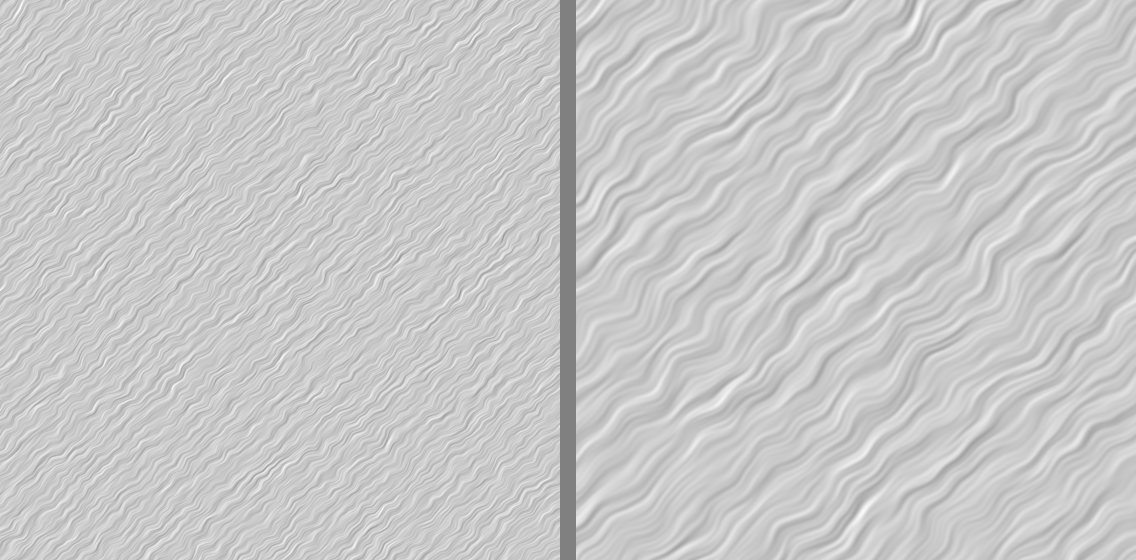
Left, the full canvas; right, a detail of the centre.
Reproduce this texture procedurally as a WebGL 1 fragment shader.

```glsl
#ifdef GL_FRAGMENT_PRECISION_HIGH
precision highp float;
#else
precision mediump float;
#endif
// Pale grey embossed surface with fine, wavy diagonal grain.

uniform vec2 u_resolution;

const float GRAIN_ANGLE = 0.74;
const float BASE_GREY = 0.79;
const float RELIEF_CONTRAST = 0.05;
const float LIGHT_STEP = 0.0012;
const vec2 LIGHT_DIR = vec2(-0.35, 0.94); // in grain space: along, across

// Sine-free hash giving a unit gradient vector.
vec2 hashGradient(vec2 cell) {
  vec3 q = fract(cell.xyx * vec3(0.1031, 0.1030, 0.0973));
  q += dot(q, q.yzx + 33.33);
  vec2 g = fract((q.xx + q.yz) * q.zy) * 2.0 - 1.0;
  return g / max(length(g), 0.001);
}

// Gradient noise with quintic blending.
float gradientNoise(vec2 p) {
  vec2 i = floor(p);
  vec2 f = p - i;
  vec2 w = f * f * f * (f * (f * 6.0 - 15.0) + 10.0);
  float a = dot(hashGradient(i), f);
  float b = dot(hashGradient(i + vec2(1.0, 0.0)), f - vec2(1.0, 0.0));
  float c = dot(hashGradient(i + vec2(0.0, 1.0)), f - vec2(0.0, 1.0));
  float d = dot(hashGradient(i + vec2(1.0, 1.0)), f - vec2(1.0, 1.0));
  return mix(mix(a, b, w.x), mix(c, d, w.x), w.y);
}

vec2 rotate(vec2 p, float angle) {
  float c = cos(angle);
  float s = sin(angle);
  return vec2(c * p.x + s * p.y, c * p.y - s * p.x);
}

// Sideways bending that makes the streaks meander.
vec2 bendGrain(vec2 p) {
  float ripple = 0.0085 * gradientNoise(p * vec2(44.0, 26.0) + 71.3);
  float drift = 0.010 * gradientNoise(p * vec2(14.0, 11.0) + 23.7);
  return p + vec2(0.0, ripple + drift);
}

// Height of the stretched fibres; each octave has a similar slope.
float grainHeight(vec2 p) {
  vec2 q = bendGrain(p);
  vec2 frequency = vec2(15.0, 85.0);
  float height = 0.0;
  for (int octave = 0; octave < 3; octave++) {
    vec2 offset = vec2(37.1, 91.7) * (float(octave) + 1.0);
    height += gradientNoise(q * frequency + offset) / frequency.y;
    frequency *= vec2(1.5, 2.0);
  }
  return height;
}

// Slope of the surface facing the light.
float reliefSlope(vec2 p, vec2 lightDir, float stepSize) {
  vec2 e = lightDir * stepSize;
  return (grainHeight(p - e) - grainHeight(p + e)) / (2.0 * stepSize);
}

void main() {
  vec2 uv = gl_FragCoord.xy / min(u_resolution.x, u_resolution.y);
  vec2 p = rotate(uv, GRAIN_ANGLE) + 3.0;

  // Relief is a little stronger in some patches than in others.
  float patchStrength = 1.0 + 0.5 * gradientNoise(p * vec2(12.0, 22.0));
  float slope = reliefSlope(p, LIGHT_DIR, LIGHT_STEP);
  float grey = BASE_GREY + RELIEF_CONTRAST * patchStrength * slope;

  gl_FragColor = vec4(vec3(clamp(grey, 0.0, 1.0)), 1.0);
}
```
